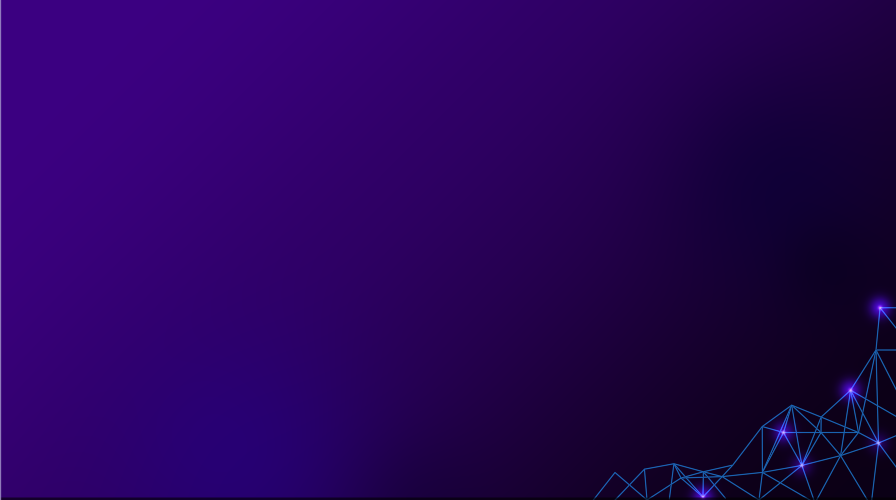
Reproduce this background procedurally as a WebGL 1 fragment shader.

```glsl
precision highp float;
// Violet diagonal gradient with soft blue glows and a glowing wire mesh in the lower right corner.

uniform vec2 u_resolution;

#define VIOLET vec3(0.232, 0.0, 0.505)
#define PLUM vec3(0.17, 0.0, 0.365)
#define NIGHT vec3(0.045, 0.0, 0.085)
#define WIRE_COLOR vec3(0.12, 0.54, 0.92)
#define HUB_COLOR vec3(0.32, 0.04, 0.95)
#define WIRE_WIDTH 0.002
#define HUB_RADIUS 0.02
#define RIM_START 1.228
#define RIM_STEP 0.0589
#define RIM_COUNT 11
#define MESH_COLUMNS 7

float softSpot(vec2 p, vec2 center, float radius) {
  vec2 d = (p - center) / radius;
  return exp(-dot(d, d));
}

float segmentDistance(vec2 p, vec2 a, vec2 b) {
  vec2 ab = b - a;
  float h = clamp(dot(p - a, ab) / max(dot(ab, ab), 0.00001), 0.0, 1.0);
  return length(p - a - ab * h);
}

// Mesh nodes: a rising rim, an inner ridge, a middle row and a base row.
vec2 rimNode(float i) {
  float s = clamp(i / 9.0, 0.0, 1.0);
  float wave = 0.07 * s * cos((min(i, 9.0) - 5.5) * 1.5708);
  return vec2(RIM_START + RIM_STEP * i, 0.055 + 0.28 * pow(s, 2.5) + wave);
}

vec2 ridgeNode(float k) {
  float lift = clamp(k - 2.0, 0.0, 1.0);
  return vec2(1.565 + 0.075 * k - 0.04 * lift, 0.135 + 0.165 * lift);
}

vec2 middleNode(float j) {
  return vec2(1.36 + 0.083 * j - 0.0008 * j * j, 0.044 + 0.0028 * j * j);
}

vec2 baseNode(float j) {
  return vec2(1.18 + 0.112 * j, 0.006 - 0.006 * abs(j - 2.0));
}

float wire(vec2 p, vec2 a, vec2 b) {
  float pixel = 1.0 / u_resolution.y;
  float halfWidth = 0.5 * WIRE_WIDTH;
  float d = segmentDistance(p, a, b);
  return 1.0 - smoothstep(halfWidth - 0.5 * pixel, halfWidth + 0.7 * pixel, d);
}

float wirePair(vec2 p, vec2 hub, vec2 a, vec2 b) {
  return max(wire(p, hub, a), wire(p, hub, b));
}

vec3 addHub(vec3 color, vec2 p, vec2 hub, float strength) {
  color += HUB_COLOR * strength * softSpot(p, hub, HUB_RADIUS);
  return color + vec3(0.5, 0.3, 0.4) * softSpot(p, hub, 0.2 * HUB_RADIUS);
}

vec3 background(vec2 p, float aspect) {
  float t = (p.x + 1.0 - p.y) / (aspect + 1.0);
  vec3 color = mix(VIOLET, PLUM, smoothstep(0.1, 0.55, t));
  color = mix(color, NIGHT, smoothstep(0.42, 0.96, t));
  color = mix(color, vec3(0.14, 0.0, 0.53), 0.55 * softSpot(p, vec2(0.48, 0.07), 0.27));
  color = mix(color, vec3(0.04, 0.0, 0.21), 0.65 * softSpot(p, vec2(1.56, 0.63), 0.21));
  color = mix(color, vec3(0.03, 0.0, 0.11), 0.5 * softSpot(p, vec2(1.66, 0.46), 0.1));
  return mix(color, vec3(0.05, 0.0, 0.17), 0.3 * softSpot(p, vec2(0.84, -0.02), 0.14));
}

vec3 addMesh(vec3 color, vec2 p) {
  float wires = 0.0;
  // The rim is open where it climbs to the last peak.
  for (int n = 0; n < RIM_COUNT; n++) {
    float i = float(n);
    if (n != 0 && n != 8) wires = max(wires, wire(p, rimNode(i), rimNode(i + 1.0)));
  }
  for (int n = 0; n < MESH_COLUMNS; n++) {
    float j = float(n);
    vec2 middle = middleNode(j);
    float above = min(floor(2.5 + 1.41 * j), 8.0);
    float below = floor(1.64 + 0.75 * j);
    wires = max(wires, wire(p, middle, middleNode(j + 1.0)));
    wires = max(wires, wirePair(p, middle, rimNode(above), rimNode(min(above + 1.0, 8.0))));
    wires = max(wires, wirePair(p, middle, baseNode(below), baseNode(below + 1.0)));

    // The ridge spans the right columns, the short fans the left ones.
    if (n < 5) {
      vec2 ridge = ridgeNode(j);
      float crest = floor(5.0 + 1.2 * j);
      wires = max(wires, wire(p, ridge, ridgeNode(j + 1.0)));
      wires = max(wires, wirePair(p, ridge, rimNode(crest), rimNode(crest + 1.0)));
      wires = max(wires, wirePair(p, ridge, middleNode(j + 2.0), middleNode(j + 3.0)));
    }
    if (n < 3) {
      vec2 left = rimNode(max(2.0 * j - 2.0, 0.0));
      vec2 right = rimNode(max(2.0 * j - 1.0, 0.0));
      wires = max(wires, wirePair(p, baseNode(j), left, right));
      wires = max(wires, wire(p, baseNode(j + 0.4), rimNode(j + 1.0)));
    }
  }
  color = mix(color, WIRE_COLOR, 0.72 * wires);
  color = addHub(color, p, rimNode(8.0), 0.75);
  color = addHub(color, p, rimNode(9.0), 0.75);
  color = addHub(color, p, ridgeNode(0.0), 0.6);
  color = addHub(color, p, middleNode(3.0), 0.4);
  color = addHub(color, p, middleNode(5.0), 0.3);
  return addHub(color, p, baseNode(2.0), 0.75);
}

void main() {
  vec2 p = gl_FragCoord.xy / u_resolution.y;
  float aspect = u_resolution.x / u_resolution.y;
  float pixel = 1.0 / u_resolution.y;
  vec3 color = background(p, aspect);
  vec2 meshPoint = p + vec2(1.79 - aspect, 0.0);
  if (meshPoint.x > 1.1 && meshPoint.y < 0.55) color = addMesh(color, meshPoint);
  // Dark bottom border and pale left border.
  color *= 0.4 + 0.6 * smoothstep(0.003, 0.003 + 2.0 * pixel, p.y);
  float leftEdge = 1.0 - smoothstep(0.0015, 0.0015 + pixel, p.x);
  color = mix(color, vec3(0.65, 0.6, 0.8), 0.8 * leftEdge);
  gl_FragColor = vec4(clamp(color, 0.0, 1.0), 1.0);
}
```
